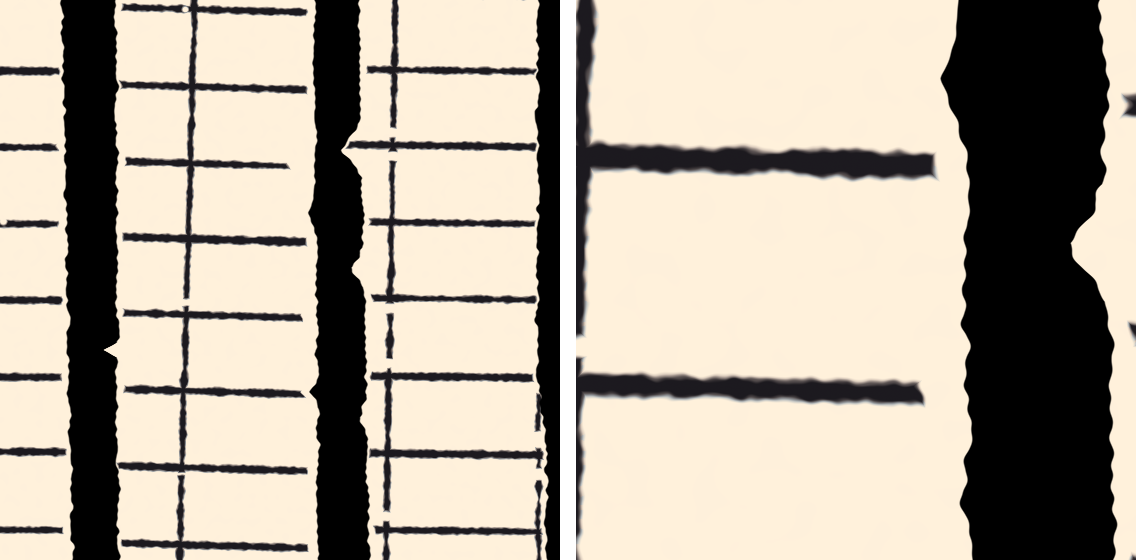
Left: the whole. Right: its middle third, enlarged.
This pattern is drawn by a WebGL 2 fragment shader. Its source:

```glsl
#version 300 es
precision highp float;
uniform vec2 u_resolution;
out vec4 fragColor;

float hash(vec2 p) {
    p = fract(p * vec2(0.1031, 0.1137) + 0.37);
    p += dot(p, p.yx + 33.33);
    return fract((p.x + p.y) * p.x * 7.31);
}

// Gradient noise, roughly -0.5 to 0.5
float corner(vec2 cell, vec2 offset) {
    float a = 6.2832 * hash(cell);
    return dot(vec2(cos(a), sin(a)), offset);
}

float noise(vec2 p) {
    vec2 i = floor(p), f = fract(p);
    vec2 u = f * f * f * (f * (f * 6.0 - 15.0) + 10.0), e = vec2(0, 1);
    return mix(mix(corner(i, f), corner(i + e.yx, f - e.yx), u.x),
               mix(corner(i + e, f - e), corner(i + 1.0, f - 1.0), u.x), u.y);
}

// Triangular chip in a torn edge
float chip(float y, float center, float halfHeight) {
    return max(0.0, 1.0 - abs(y - center) / halfHeight);
}

float ragged(float y, float seed) {
    return 0.006 * noise(vec2(y * 22.0, seed)) + 0.006 * noise(vec2(y * 75.0, seed + 9.3));
}

// Evenly pitched rungs with uneven ends, height and weight
float rungs(vec2 p, float first, float slope, float left, float right, float seed) {
    const float pitch = 0.1365;
    float y = p.y - first - slope * p.x;
    float row = round(y / pitch);
    vec2 id = vec2(row + 5.0, seed);
    y -= row * pitch + 0.005 * (hash(id) - 0.5);
    float weight = 0.0054 + 0.0016 * hash(id + 13.0)
                 + 0.003 * noise(vec2(p.x * 45.0, row * 3.7 + seed));
    left += 0.002 + 0.015 * hash(id + 27.0);
    right -= 0.016 * hash(id + 41.0);
    return max(abs(y) - weight, max(left - p.x, p.x - right));
}

float stem(vec2 p, float top, float drift, float seed) {
    float x = top - drift * p.y + 0.003 * noise(vec2(p.y * 18.0, seed));
    return abs(p.x - x) - 0.0051 - 0.005 * noise(vec2(p.y * 42.0, seed + 4.6));
}

float cut(float y, float center, float halfHeight) {
    return halfHeight - abs(y - center);
}

// Signed distance to the thin ink lines
float inkLines(vec2 p, float edges[5]) {
    vec2 q = p + 0.0022 * vec2(noise(p * 110.0), noise(p * 110.0 + 31.7));

    float near = rungs(q, 0.126, 0.004, -1.0, edges[0], 1.7);
    near = max(near, 0.007 - length(p - vec2(0.006, 0.395)));

    float shortRung = 0.024 * chip(q.y, 0.29, 0.04);
    float middle = rungs(q, 0.0086, 0.028, edges[1], edges[2] - 0.012 - shortRung, 6.2);
    middle = max(middle, 0.006 - length(p - vec2(0.331, 0.017)));

    float far = rungs(q, 0.1166, 0.012, edges[3], edges[4] - 0.002, 11.4);

    float middleStem = max(stem(q, 0.348, 0.0275, 2.3), cut(q.y, 0.54, 0.007));
    middleStem = max(middleStem, cut(q.y, 0.846, 0.003));

    float farStem = stem(q, 0.706, 0.017, 8.1);
    const float gaps[5] = float[5](0.237, 0.279, 0.551, 0.649, 0.922);
    for (int i = 0; i < 5; i++) farStem = max(farStem, cut(q.y, gaps[i], 0.009));

    // Broken line beside the right edge
    float sideStem = max(stem(q, 0.961, 0.0, 5.5) + 0.0012, 0.703 - q.y);
    sideStem = max(sideStem, max(cut(q.y, 0.785, 0.015), cut(q.y, 0.847, 0.011)));

    return min(min(near, min(middle, far)), min(middleStem, min(farStem, sideStem)));
}

void main() {
    vec2 p = gl_FragCoord.xy / u_resolution;
    p.y = 1.0 - p.y;
    float y = p.y, pixel = 1.0 / min(u_resolution.x, u_resolution.y);

    // Torn edges of the three pale strips, left to right
    float edges[5] = float[5](
        0.110 + 0.019 * y + ragged(y, 1.2),
        0.207 + 0.004 * y - 0.023 * chip(y, 0.625, 0.013) + ragged(y, 3.4),
        0.561 + 0.008 * y - 0.009 * chip(y, 0.38, 0.06) - 0.014 * chip(y, 0.70, 0.025) + ragged(y, 5.6),
        0.641 + 0.018 * y - 0.035 * chip(y, 0.268, 0.05) - 0.024 * chip(y, 0.478, 0.035)
            - 0.014 * chip(y, 0.745, 0.04) + ragged(y, 7.8),
        0.960 + 0.016 * smoothstep(0.66, 0.82, y) + ragged(y, 9.1));
    float bars = min(max(edges[0] - p.x, p.x - edges[1]), max(edges[2] - p.x, p.x - edges[3]));
    bars = min(bars, edges[4] - p.x);

    // Paper with a cream halo along the bars
    vec3 color = vec3(0.995, 0.985, 0.975) + 0.012 * noise(p * 50.0);
    color = mix(color, vec3(1.0, 0.93, 0.82), 0.75 * smoothstep(0.008, 0.001, -min(-bars, 0.0) * -1.0 + max(bars, 0.0)));

    // Ink with warm upper and cool lower fringes
    float ink = inkLines(p, edges);
    float below = inkLines(p + vec2(0.0, 0.002), edges);
    vec3 fringe = mix(vec3(0.75, 0.69, 0.65), vec3(0.62, 0.67, 0.71), step(ink, below));
    color = mix(color, fringe, 0.85 * smoothstep(0.0025, 0.0, ink));
    vec3 inkColor = mix(vec3(0.34, 0.31, 0.31), vec3(0.11, 0.10, 0.12),
                        smoothstep(0.0, -0.0025, ink + 0.002 * noise(p * 90.0)));
    float soft = max(pixel, 0.0012);
    color = mix(color, inkColor, smoothstep(soft, -soft, ink));

    // Solid black bars; positive distance lies on the paper
    float onBar = smoothstep(-pixel, pixel, -bars) ;
    color = mix(color, vec3(0.0), onBar);
    fragColor = vec4(color, 1.0);
}
```
